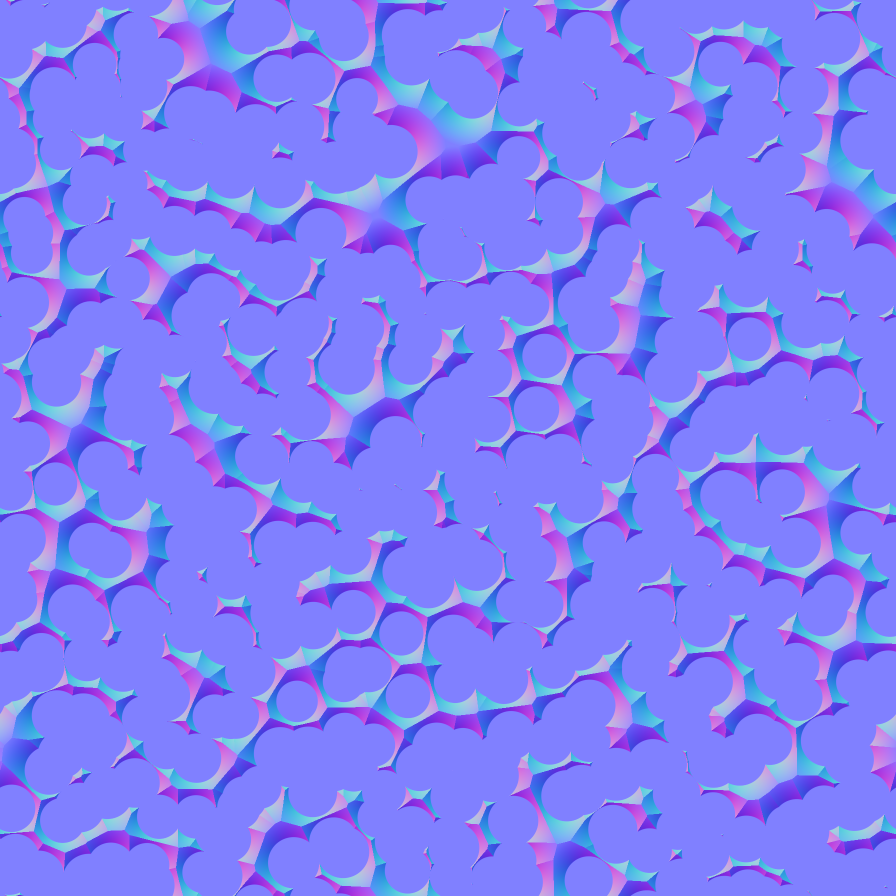
Reproduce this texture map procedurally as a WebGL 2 fragment shader.

```glsl
#version 300 es
precision highp float;

uniform vec2 u_resolution;
out vec4 fragColor;

const float CELLS = 13.0;

// Integer hash: three random values in 0..1
vec3 hash3(uvec3 v) {
    v = v * 1664525u + 1013904223u;
    v.x += v.y * v.z;
    v.y += v.z * v.x;
    v.z += v.x * v.y;
    v ^= v >> 16u;
    v.x += v.y * v.z;
    v.y += v.z * v.x;
    v.z += v.x * v.y;
    return vec3(v >> 8u) / 16777216.0;
}

// Nearest disc rim: xy = direction away from its centre, z = signed distance
vec3 nearestDisc(vec2 p) {
    vec2 home = floor(p);
    vec3 nearest = vec3(0.0, 0.0, 9.0);
    for (int y = -1; y <= 1; y++) {
        for (int x = -1; x <= 1; x++) {
            vec2 cell = home + vec2(x, y);
            uvec2 id = uvec2(mod(cell, CELLS));
            for (uint i = 0u; i < 3u; i++) {
                vec3 rnd = hash3(uvec3(id, i + 7u));
                vec2 away = p - cell - rnd.xy;
                float len = length(away);
                float rim = len - mix(0.30, 0.39, rnd.z);
                if (rim < nearest.z) nearest = vec3(away / max(len, 1e-4), rim);
            }
        }
    }
    return nearest;
}

// Flat discs; the web between them slopes steeply at the rims and levels off
vec3 surfaceNormal(vec2 p, float pixel) {
    vec3 disc = nearestDisc(p);
    float slope = 0.98 * clamp(1.0 - disc.z / 0.42, 0.0, 1.0);
    slope *= smoothstep(-0.4 * pixel, 0.4 * pixel, disc.z);
    return normalize(vec3(disc.x * slope, -disc.y * slope, 1.0));
}

void main() {
    float pixel = CELLS / u_resolution.y;

    // Average a 2 by 2 grid of samples to soften the creases
    vec3 normal = vec3(0.0);
    for (int i = 0; i < 4; i++) {
        vec2 offset = vec2(i % 2, i / 2) * 0.5 - 0.25;
        normal += 0.25 * surfaceNormal((gl_FragCoord.xy + offset) * pixel, pixel);
    }
    fragColor = vec4(0.5 + 0.5 * normal, 1.0);
}
```
